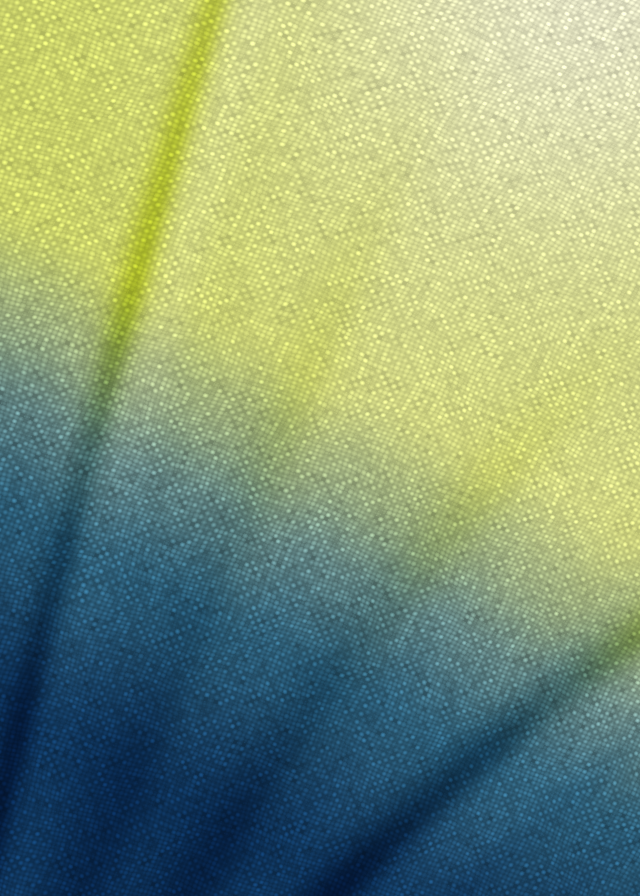
This texture is drawn by a Shadertoy shader. Its source:

```glsl
// Dip-dyed woven cloth: pale lime fading through sage into navy along a slanted line.
// Curved folds fan up from the lower left; each bends the tone with a gamma curve.
// A fine balanced weave leans with the folds, turning gently across the cloth.

#define DYE_HEIGHT 0.665
#define DYE_SLOPE 0.51
#define DYE_WOBBLE 0.006
#define THREADS 188.0
#define WEAVE_LEAN 0.30
#define WEAVE_FAN 0.25
#define WEAVE_DEPTH 0.27
#define THREAD_VARIATION 0.36
#define RIDGE_LIGHT 0.22
#define GLOW_RADIUS 0.32

const float PI = 3.14159;
const int FOLDS = 4;

// Each fold follows x = a + b*y + c*y*y; w is its half width.
const vec4 foldShape[FOLDS] = vec4[FOLDS](
    vec4(-0.024, 0.235, 0.03, 0.018),
    vec4( 0.371, 0.930, 0.87, 0.024),
    vec4( 0.208, 0.620, 0.25, 0.036),
    vec4( 0.091, 0.430, 0.00, 0.034));

// Depth at the foot, and the height at which the fold has flattened out.
const vec2 foldReach[FOLDS] = vec2[FOLDS](
    vec2(0.95, 3.00), vec2(1.10, 0.90), vec2(0.70, 0.66), vec2(0.45, 1.00));

float hash(vec2 p) {
    vec3 q = fract(vec3(p.xyx) * 0.1031);
    q += dot(q, q.yzx + 33.33);
    return fract((q.x + q.y) * q.z);
}

// Positive in shadowed creases, negative on the lit ridges beside them.
float foldTone(vec2 p) {
    float tone = 0.0;
    for (int i = 0; i < FOLDS; i++) {
        vec4 f = foldShape[i];
        float slope = f.y + 2.0 * f.z * p.y;
        float d = (p.x - f.x - p.y * (f.y + f.z * p.y)) / sqrt(1.0 + slope * slope);
        float crease = d / (f.w * (d < 0.0 ? 1.15 : 0.85));
        float ridge = (d / f.w - 2.5) / 1.5;
        float depth = foldReach[i].x * clamp(1.0 - p.y / foldReach[i].y, 0.0, 1.0);
        tone += depth * (exp(-crease * crease) - RIDGE_LIGHT * exp(-ridge * ridge));
    }
    return tone;
}

// Signed height above the dye line, rippled across the fan of folds.
float dyeLevel(vec2 p) {
    float fan = (p.x + 0.12) / (p.y + 0.55);
    float ripple = sin(fan * 31.0 + 0.8) + 0.5 * sin(fan * 57.0 + 2.0);
    return p.y - DYE_HEIGHT + DYE_SLOPE * p.x + DYE_WOBBLE * ripple;
}

vec3 dyeColor(float level, vec2 p) {
    vec2 toGlow = p - vec2(0.68, 1.04);
    float glow = exp(-dot(toGlow, toGlow) / (GLOW_RADIUS * GLOW_RADIUS));
    vec3 lime = mix(vec3(0.79, 0.82, 0.41), vec3(0.81, 0.83, 0.49),
                    smoothstep(0.05, 0.50, p.x));
    lime = mix(lime, vec3(0.89, 0.89, 0.77), glow);
    vec3 col = mix(vec3(0.05, 0.19, 0.34), vec3(0.17, 0.36, 0.46),
                   smoothstep(-0.48, -0.20, level));
    col = mix(col, vec3(0.39, 0.52, 0.51), smoothstep(-0.25, -0.08, level));
    col = mix(col, vec3(0.60, 0.67, 0.49), smoothstep(-0.12, 0.00, level));
    return mix(col, lime, smoothstep(-0.03, 0.115, level));
}

// Over-under weave: rounded stitches of uneven brightness on both thread sets.
float weave(vec2 p) {
    float warp = p.x - p.y * (WEAVE_LEAN + WEAVE_FAN * p.x);
    float weft = p.y + p.x * (WEAVE_LEAN + 0.5 * WEAVE_FAN * p.x);
    vec2 q = THREADS * vec2(warp, weft);
    q += 0.35 * vec2(sin(q.y * 0.23 + 2.0 * sin(q.x * 0.11)),
                     sin(q.x * 0.27 + 2.0 * sin(q.y * 0.13)));
    vec2 stitch = floor(q);
    vec2 wave = sin(PI * q);
    float crossing = wave.x * wave.y;
    float gaps = 0.30 * (cos(2.0 * PI * q.x) + cos(2.0 * PI * q.y));

    // Slubs run along whichever thread lies on top of this stitch.
    bool warpOnTop = crossing > 0.0;
    vec2 slubCell = warpOnTop ? vec2(stitch.x, floor(stitch.y * 0.25))
                              : vec2(floor(stitch.x * 0.25) + 400.0, stitch.y);
    float uneven = hash(stitch + 200.0) - 0.5 + 0.6 * (hash(slubCell + 300.0) - 0.5);
    uneven *= 1.2 * sqrt(abs(crossing));

    float softness = THREADS / iResolution.y;
    float visible = 1.0 - smoothstep(0.45, 0.9, softness);
    return visible * (WEAVE_DEPTH * (0.5 * crossing - gaps) + THREAD_VARIATION * uneven);
}

void mainImage(out vec4 fragColor, in vec2 fragCoord) {
    vec2 p = fragCoord / iResolution.y;
    float level = dyeLevel(p);
    vec3 col = dyeColor(level, p);

    // Gamma shading keeps creases saturated in lime and deep in navy.
    float limeAmount = smoothstep(-0.15, 0.10, level);
    float tone = foldTone(p) * mix(0.52, 1.05, limeAmount);
    vec3 tint = mix(vec3(1.0), vec3(1.05, 0.95, 1.40), limeAmount);
    col = pow(col, exp2(tone * tint));

    // Threads show most in the mid tones.
    float contrast = mix(0.80, 0.44, limeAmount);
    col *= 1.0 + contrast * weave(p);

    fragColor = vec4(clamp(col, 0.0, 1.0), 1.0);
}
```
